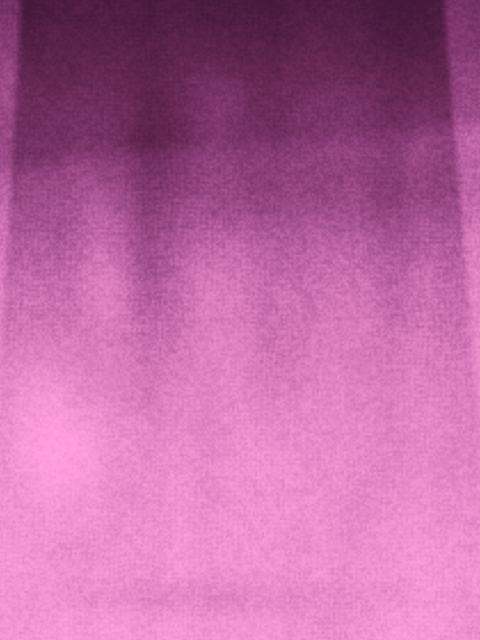
A Shadertoy shader for this texture:

```glsl
// Plush pink velvet under uneven light: a dark shaded top, a soft slanted fold,
// brushed vertical streaks, bright side strips and a fine woven nap.
// A single "tone" value is built from soft masks and noise, then mapped to a colour ramp.

const vec3 RAMP[6] = vec3[6](
    vec3(0.28, 0.10, 0.24), vec3(0.41, 0.16, 0.34), vec3(0.54, 0.24, 0.47),
    vec3(0.68, 0.34, 0.60), vec3(0.84, 0.47, 0.73), vec3(0.95, 0.58, 0.82));

float hash(vec2 p) {
    vec3 q = fract(vec3(p.xyx) * 0.1031);
    q += dot(q, q.yzx + 33.33);
    return fract((q.x + q.y) * q.z);
}

// Smooth value noise in -1..1
float noise(vec2 p) {
    vec2 cell = floor(p), f = fract(p);
    f = f * f * (3.0 - 2.0 * f);
    float low = mix(hash(cell), hash(cell + vec2(1, 0)), f.x);
    float high = mix(hash(cell + vec2(0, 1)), hash(cell + vec2(1, 1)), f.x);
    return 2.0 * mix(low, high, f.y) - 1.0;
}

float fbm(vec2 p, int octaves) {
    float sum = 0.0, weight = 0.5;
    for (int i = 0; i < octaves; i++) {
        sum += weight * noise(p);
        p = mat2(1.6, 1.2, -1.2, 1.6) * p + 17.3;
        weight *= 0.5;
    }
    return sum;
}

// Soft elliptical spot
float spot(vec2 p, vec2 centre, vec2 radius) {
    vec2 d = (p - centre) / radius;
    return exp(-dot(d, d));
}

// Overall falloff from the dark top (depth 0) to the bright bottom (depth 1)
float shade(float depth, float foldOffset) {
    float above = mix(-0.15, 1.55, smoothstep(-0.06, 0.25, depth));
    float below = 2.15 + 1.45 * smoothstep(0.20, 0.48, depth)
                + 0.95 * smoothstep(0.40, 0.74, depth)
                + 0.50 * smoothstep(0.65, 1.0, depth);
    return mix(above, below, smoothstep(-0.022, 0.025, foldOffset));
}

// Lit strips beyond the slanted left and right borders
float sideLight(vec2 p) {
    float left = mix(0.045, -0.005, p.y / 0.65);
    float right = mix(0.925, 0.995, p.y / 0.65);
    return smoothstep(0.012, -0.012, p.x - left)
         + smoothstep(-0.012, 0.012, p.x - right);
}

// Brushed light and dark patches of the pile
float brushing(vec2 p) {
    float light = 0.85 * spot(p, vec2(0.10, 0.68), vec2(0.09, 0.13))
                + 0.65 * spot(p, vec2(0.21, 0.44), vec2(0.06, 0.13))
                + 0.45 * spot(p, vec2(0.43, 0.50), vec2(0.08, 0.12))
                + 0.40 * spot(p, vec2(0.44, 0.18), vec2(0.07, 0.08));
    float dark = 0.65 * spot(p, vec2(0.31, 0.40), vec2(0.07, 0.14))
               + 0.45 * spot(p, vec2(0.33, 0.18), vec2(0.08, 0.12))
               + 0.45 * spot(p, vec2(0.75, 0.30), vec2(0.22, 0.05))
               + 0.60 * spot(p, vec2(0.42, 0.935), vec2(0.32, 0.028));
    return light - dark;
}

// Fine nap: irregular grains over faint knit rows and columns
float nap(vec2 p) {
    float grain = 0.6 * noise(p * 210.0) + 0.4 * noise(p * vec2(90.0, 130.0) + 41.0);
    float patchiness = 0.5 + 0.5 * noise(p * 9.0);
    vec2 wobble = 0.6 * vec2(noise(p * 14.0), noise(p * 14.0 + 63.0));
    vec2 knit = cos(6.2832 * (p * vec2(85.0, 95.0) + wobble));
    return 0.52 * grain + 0.09 * patchiness * (knit.x + knit.y);
}

vec3 rampColour(float tone) {
    float t = clamp(tone, 0.0, 4.999);
    int i = int(t);
    vec3 colour = mix(RAMP[i], RAMP[i + 1], t - float(i));
    return colour * (1.0 + 0.10 * (tone - t));
}

void mainImage(out vec4 fragColor, in vec2 fragCoord) {
    vec2 uv = fragCoord / iResolution.xy;
    vec2 cloth = fragCoord / iResolution.x;
    vec2 p = vec2(uv.x, 1.0 - uv.y);

    // Large shading, with a slightly wavy fold that rises to the right
    float foldLine = 0.262 - 0.07 * p.x + 0.012 * noise(vec2(p.x * 6.0, 3.0));
    float tone = shade(p.y, p.y - foldLine);
    tone += sideLight(p) * mix(1.3, 0.35, smoothstep(0.1, 0.75, p.y));

    // Pile direction, cloudy mottling and vertical streaks
    tone += brushing(p);
    tone += 0.45 * fbm(cloth * vec2(7.0, 5.0), 4);
    tone += 0.18 * noise(cloth * vec2(16.0, 3.0) + 8.0);

    // Grain fades a little in the deepest shade
    tone += nap(cloth) * mix(0.6, 1.0, smoothstep(0.0, 2.5, tone));

    fragColor = vec4(clamp(rampColour(tone), 0.0, 1.0), 1.0);
}
```
